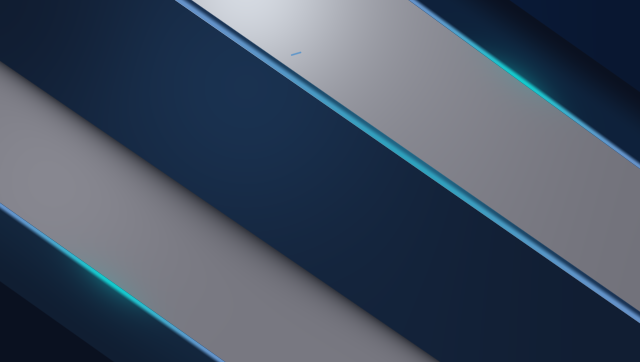
A WebGL 1 fragment shader for this background:

```glsl
precision highp float;
uniform vec2 u_resolution;

#define NAVY vec3(0.075, 0.135, 0.225)
#define NAVY_LIT vec3(0.105, 0.205, 0.330)
#define NAVY_DEEP vec3(0.040, 0.065, 0.125)
#define SILVER vec3(0.470, 0.470, 0.505)
#define SILVER_LIT vec3(0.840, 0.860, 0.890)
#define SHADOW vec3(0.150, 0.160, 0.190)
#define RIM_BLUE vec3(0.400, 0.570, 0.790)
#define RIM_CYAN vec3(0.080, 0.790, 0.800)
#define RIM_WIDTH 0.018
#define BEVEL_WIDTH 0.026
#define GLOW_LENGTH 0.19

// Signed distance to a slanted line, positive below it (y points down)
float slant(vec2 p, float start, float slope) {
  return (p.y - start - slope * p.x) / sqrt(1.0 + slope * slope);
}

// Antialiased coverage of the positive side
float cover(float d) {
  float soft = 0.8 / u_resolution.y;
  return smoothstep(-soft, soft, d);
}

// Round falloff about a centre
float spot(vec2 p, vec2 centre, float radius) {
  vec2 q = (p - centre) / radius;
  return exp(-dot(q, q));
}

// Thin lit rim at depth 0..width, with cyan light spilling around its centre
vec3 litRim(vec3 col, vec2 p, float depth, float width, vec2 centre) {
  float heat = spot(p, centre, GLOW_LENGTH);
  float spill = exp(-abs(depth) / 0.035) * spot(p, centre, 0.13);
  col = mix(col, RIM_CYAN, 0.42 * spill * mix(0.35, 1.0, cover(depth)));
  float fade = 1.0 - smoothstep(0.25, 1.0, depth / width);
  vec3 rim = mix(RIM_BLUE, RIM_CYAN, heat);
  return mix(col, rim, cover(depth) * fade);
}

float segment(vec2 p, vec2 a, vec2 b) {
  vec2 ab = b - a;
  return length(p - a - ab * clamp(dot(p - a, ab) / dot(ab, ab), 0.0, 1.0));
}

void main() {
  vec2 p = vec2(gl_FragCoord.x, u_resolution.y - gl_FragCoord.y) / u_resolution.y;

  // Panel boundaries, from upper right to lower left
  float corner = slant(p, -0.992, 0.705);
  float upper = slant(p, -0.824, 0.730);
  float bevel = slant(p, -0.336, 0.695);
  float lower = slant(p, 0.168, 0.684);
  float bottom = slant(p, 0.560, 0.707);
  float base = slant(p, 0.777, 0.708);

  // Upper right navy panels, the lower one shaded beneath the corner
  vec3 cornerNavy = mix(vec3(0.035, 0.100, 0.215), NAVY_DEEP, 0.3 * smoothstep(1.3, 1.8, p.x));
  vec3 upperNavy = mix(NAVY_DEEP, vec3(0.055, 0.130, 0.230), smoothstep(0.0, 0.11, corner));
  vec3 col = mix(cornerNavy, upperNavy, cover(corner));

  // Upper silver panel with a highlight at the top
  vec3 silver = SILVER - 0.025 * smoothstep(1.2, 1.8, p.x);
  float shine = 0.72 * spot(p, vec2(0.67, -0.04), 0.30) + 0.28 * spot(p, vec2(0.8, 0.0), 0.62);
  vec3 upperSilver = mix(silver, SILVER_LIT, shine);
  col = mix(col, upperSilver, cover(upper));
  col = litRim(col, p, -upper, RIM_WIDTH, vec2(1.44, 0.215));

  // Wide navy panel
  vec3 wideNavy = mix(NAVY, NAVY_LIT, 0.85 * spot(p, vec2(0.68, 0.24), 0.42));
  wideNavy = mix(wideNavy, NAVY_DEEP, 0.35 * smoothstep(0.5, 0.0, length(p)));
  wideNavy = mix(wideNavy, NAVY_DEEP, 0.25 * smoothstep(1.0, 1.7, p.x));
  col = mix(col, wideNavy, cover(bevel));

  // Bevel: bright lower edge fading to a dark blue upper edge
  float depth = -bevel / BEVEL_WIDTH;
  float heat = spot(p, vec2(1.13, 0.45), 0.40);
  vec3 bevelTop = mix(vec3(0.100, 0.190, 0.320), vec3(0.130, 0.400, 0.520), heat);
  vec3 bevelLow = mix(RIM_BLUE, vec3(0.180, 0.630, 0.740), heat);
  vec3 bevelCol = mix(bevelLow, bevelTop, smoothstep(0.25, 0.85, depth));
  col = mix(col, bevelCol, cover(-bevel) * cover(bevel + BEVEL_WIDTH));

  // Lower silver panel under a soft cast shadow
  vec3 lowerSilver = SILVER + 0.06 * spot(p, vec2(0.15, 0.50), 0.35);
  float reach = mix(0.022, 0.034, spot(p, vec2(0.6, 0.6), 0.45));
  lowerSilver = mix(lowerSilver, SHADOW, 0.9 * exp(-max(lower, 0.0) / reach));
  col = mix(col, lowerSilver, cover(lower));

  // Lower left navy panels
  vec3 bottomNavy = mix(vec3(0.075, 0.150, 0.240), NAVY_DEEP, 0.4 * smoothstep(0.0, 0.18, bottom));
  col = mix(col, bottomNavy, cover(bottom));
  col = mix(col, NAVY_DEEP, cover(base));
  col = litRim(col, p, bottom, RIM_WIDTH, vec2(0.31, 0.78));

  // Small blue fleck on the upper silver panel
  float fleck = segment(p, vec2(0.806, 0.152), vec2(0.830, 0.145));
  col = mix(col, vec3(0.300, 0.560, 0.800), 0.8 * cover(0.0022 - fleck));

  gl_FragColor = vec4(col, 1.0);
}
```
